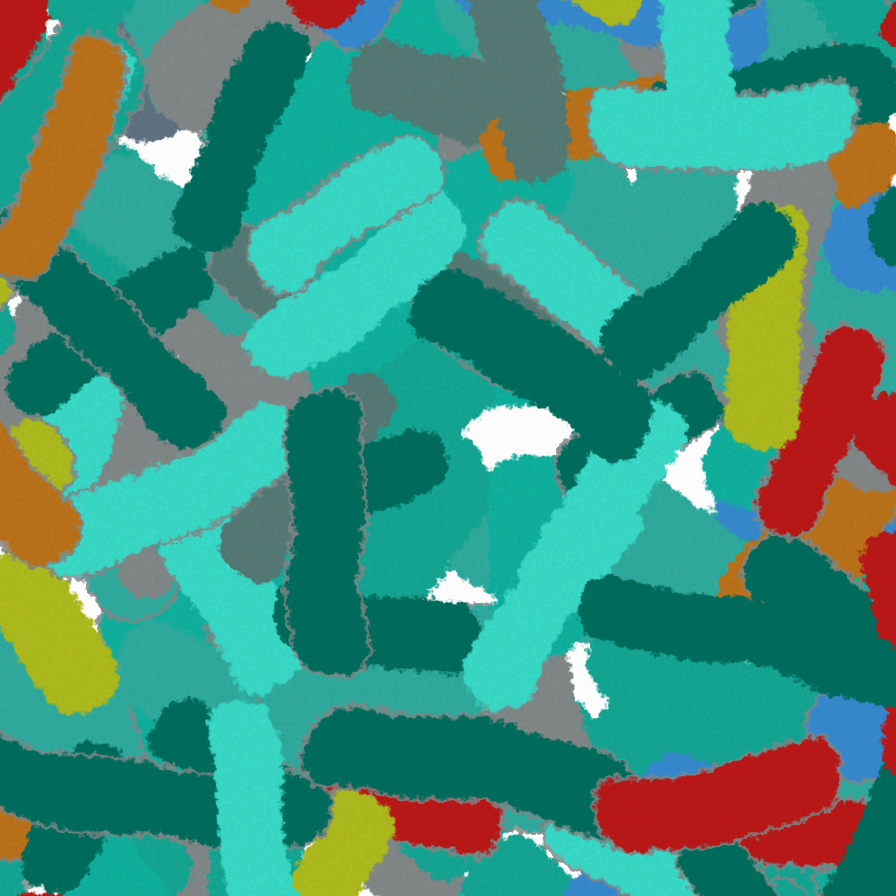
Give the GLSL for this pattern, as a WebGL 2 fragment shader.

```glsl
#version 300 es
precision highp float;
// Layered rough brush strokes: teal ground, dark and bright accents, warm colours near the border.

uniform vec2 u_resolution;
out vec4 fragColor;

// Paint
const vec3 PAPER = vec3(0.99);
const vec3 TEAL = vec3(0.06, 0.68, 0.61);
const vec3 SEA = vec3(0.08, 0.64, 0.57);
const vec3 PALE = vec3(0.18, 0.66, 0.61);
const vec3 DARK = vec3(0.00, 0.42, 0.36);
const vec3 AQUA = vec3(0.22, 0.84, 0.77);
const vec3 GREY = vec3(0.50, 0.52, 0.52);
const vec3 SLATE = vec3(0.33, 0.47, 0.45);
const vec3 STEEL = vec3(0.37, 0.44, 0.50);
const vec3 BLUE = vec3(0.21, 0.53, 0.80);
const vec3 RED = vec3(0.72, 0.09, 0.09);
const vec3 LIME = vec3(0.67, 0.72, 0.11);
const vec3 ORANGE = vec3(0.72, 0.44, 0.10);

// Repeated entries set how often each paint is chosen
const vec3 GROUND[8] = vec3[](TEAL, SEA, PALE, TEAL, SEA, PALE, GREY, GREY);
const vec3 GROUND_RIM[4] = vec3[](BLUE, ORANGE, BLUE, STEEL);
const vec3 ACCENT[8] = vec3[](DARK, AQUA, DARK, SLATE, AQUA, DARK, AQUA, DARK);
const vec3 ACCENT_RIM[6] = vec3[](RED, LIME, RED, ORANGE, LIME, RED);

// Per layer, back to front, in canvas units
const int LAYERS = 4;
const float CELL[LAYERS] = float[](0.160, 0.165, 0.190, 0.240);
const float HALF_LENGTH[LAYERS] = float[](0.070, 0.070, 0.075, 0.120);
const float RADIUS[LAYERS] = float[](0.057, 0.054, 0.038, 0.039);
const float RIM_CHANCE[LAYERS] = float[](0.25, 0.25, 0.62, 0.62);

const float SEED = 17.0;
const float JITTER = 0.7;
const float BEND = 1.6;
const float SOFTNESS = 0.0024;
const float OUTLINE_CHANCE = 0.3;
const float OUTLINE_WIDTH = 0.0032;
const float MOTTLE = 0.05;

vec4 hash4(vec3 p) {
  vec4 q = fract(p.xyzx * vec4(0.1031, 0.1030, 0.0973, 0.1099));
  q += dot(q, q.wzxy + 33.33);
  return fract((q.xxyz + q.yzzw) * q.zywx);
}

// Distance to the nearest scattered point
float cellular(vec2 p) {
  vec2 base = floor(p);
  float nearest = 4.0;
  for (int y = -1; y <= 1; y++)
    for (int x = -1; x <= 1; x++) {
      vec2 cell = base + vec2(x, y);
      vec2 offset = cell + hash4(vec3(cell, 91.0)).xy - p;
      nearest = min(nearest, dot(offset, offset));
    }
  return sqrt(nearest);
}

float roundedBar(vec2 p, vec2 halfSize, float corner) {
  vec2 q = abs(p) - halfSize + corner;
  return length(max(q, 0.0)) + min(max(q.x, q.y), 0.0) - corner;
}

// Cool paints everywhere, rim paints more likely towards the border
vec3 pickPaint(int layer, vec2 centre, vec2 pick) {
  vec2 fromMiddle = abs(centre - 0.5) * 2.0;
  float rim = smoothstep(0.5, 0.85, max(fromMiddle.x, fromMiddle.y));
  bool useRim = pick.x < rim * RIM_CHANCE[layer];
  if (layer < 2)
    return useRim ? GROUND_RIM[int(pick.y * 3.999)] : GROUND[int(pick.y * 7.999)];
  return useRim ? ACCENT_RIM[int(pick.y * 5.999)] : ACCENT[int(pick.y * 7.999)];
}

void main() {
  vec2 uv = gl_FragCoord.xy / u_resolution;

  // Ragged edge: slow waves, bristle clumps and fine spray
  float clumps = cellular(uv * 85.0) - 0.5;
  float spray = cellular(uv * 240.0) - 0.5;
  vec2 wave = sin(uv.yx * 34.0 + 2.0 * sin(uv * 19.0));
  float ragged = 0.009 * clumps + 0.004 * spray + 0.003 * (wave.x + wave.y);

  vec3 colour = PAPER;
  for (int layer = 0; layer < LAYERS; layer++) {
    float size = CELL[layer];
    vec2 base = floor(uv / size);
    for (int y = -1; y <= 1; y++)
      for (int x = -1; x <= 1; x++) {
        vec2 cell = base + vec2(x, y);
        vec3 key = vec3(cell + SEED, float(layer) * 7.0 + SEED);
        vec4 place = hash4(key);
        vec4 style = hash4(key + 43.0);
        vec2 centre = (cell + 0.5 + JITTER * (place.xy - 0.5)) * size;

        // Turned, slightly bent bar
        float angle = place.z * 3.1416;
        float c = cos(angle), s = sin(angle);
        vec2 p = mat2(c, -s, s, c) * (uv - centre);
        p.y += BEND * (style.z - 0.5) * p.x * p.x;
        float radius = RADIUS[layer] * mix(0.85, 1.15, style.w);
        float reach = HALF_LENGTH[layer] * mix(0.6, 1.4, place.w);
        float d = roundedBar(p, vec2(reach + radius, radius), radius * 0.8) + ragged;

        // Thin grey contour on some strokes, then the paint
        float contour = 1.0 - smoothstep(0.0, SOFTNESS, abs(d) - OUTLINE_WIDTH);
        float outlined = step(fract(style.z * 13.0 + place.w), OUTLINE_CHANCE);
        colour = mix(colour, GREY, 0.85 * contour * outlined);
        vec3 paint = pickPaint(layer, centre, style.xy) * (1.0 + MOTTLE * spray);
        colour = mix(colour, paint, 1.0 - smoothstep(-SOFTNESS, SOFTNESS, d));
      }
  }
  fragColor = vec4(colour, 1.0);
}
```
